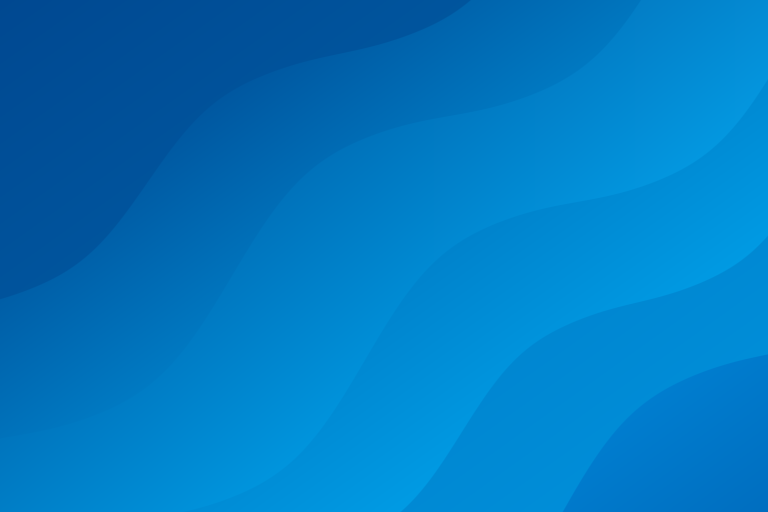
Reproduce this background procedurally as a Shadertoy shader.

```glsl
// Layered blue waves rising diagonally from the lower left, each with a soft gradient.

const float PI = 3.14159265;

// Signed height above a tilted wave that is steepest at its centre.
float waveHeight(vec2 p, vec2 centre, float tilt, float amplitude, float halfPeriod) {
    vec2 d = p - centre;
    float a = PI * d.x / halfPeriod;
    float ripple = sin(a) + 0.14 * sin(2.0 * a) + 0.03 * sin(3.0 * a);
    return d.y - tilt * d.x - amplitude * ripple;
}

// Blue tone with a linear change across the bands.
vec3 bandColor(float across, float base, float gain, float blueLift) {
    float green = base + gain * across;
    return vec3(0.0, green, green + blueLift);
}

// Paints a band over everything below its wave edge.
vec3 paintBelow(vec3 under, vec3 band, float height) {
    float w = 0.6 * fwidth(height);
    return mix(band, under, smoothstep(-w, w, height));
}

void mainImage(out vec4 fragColor, in vec2 fragCoord) {
    vec2 p = fragCoord / iResolution.y;
    float across = dot(p, vec2(0.58, -0.81));

    // Dark upper-left corner
    vec3 color = bandColor(across, 0.358, 0.093, 0.285);

    // Bands, from the upper left to the lower right
    color = paintBelow(color, bandColor(across, 0.489, 0.36, 0.285),
        waveHeight(p, vec2(0.289, 0.645), 0.667, 0.0674, 0.375));
    color = paintBelow(color, bandColor(across, 0.508, 0.31, 0.284) + 0.02 * (p.x - 0.75),
        waveHeight(p, vec2(0.453, 0.461), 0.734, 0.0934, 0.426));
    color = paintBelow(color, bandColor(across, 0.489, 0.26, 0.286),
        waveHeight(p, vec2(0.713, 0.297), 0.745, 0.092, 0.414));
    color = paintBelow(color, bandColor(across, 0.495, 0.095, 0.292),
        waveHeight(p, vec2(0.902, 0.156), 0.74, 0.0674, 0.342));
    color = paintBelow(color, bandColor(across, 0.60, -0.195, 0.32),
        waveHeight(p, vec2(1.09, -0.016), 0.79, 0.0938, 0.41));

    fragColor = vec4(clamp(color, 0.0, 1.0), 1.0);
}
```
